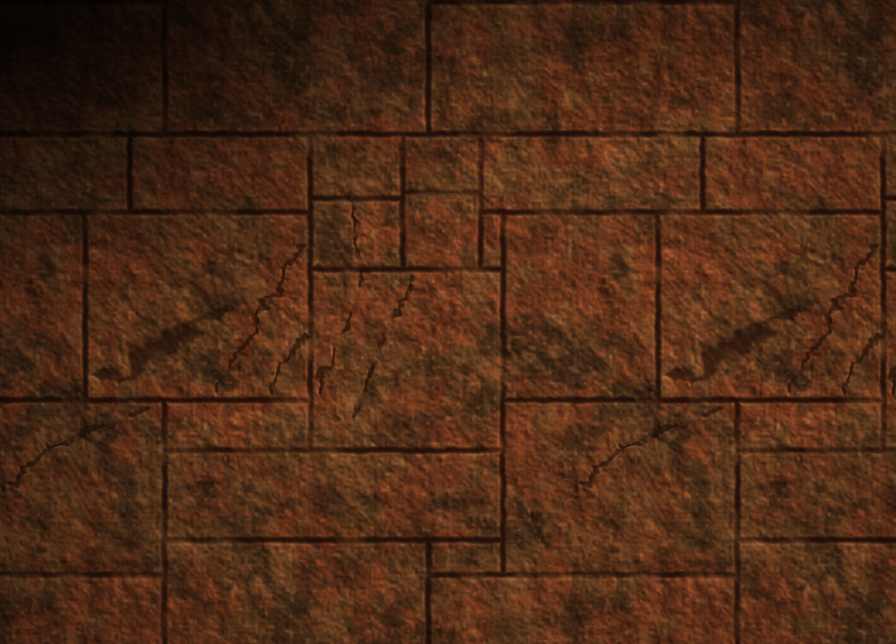
Give the GLSL for this texture, as a Shadertoy shader.

```glsl
// Weathered brown stone wall: a repeating tile of mixed slabs under uneven warm light.
#define VIEW_HEIGHT 552.0   // canvas height in wall units
#define TILE 491.0          // side of the repeating square
#define JOINT 4.2           // half width of a joint with its soft edge
#define CRACK 1.2           // half width of a crack
#define RELIEF 3.6          // strength of the carved shading
#define EXPOSURE 0.96       // overall brightness
#define RED vec3(0.425, 0.207, 0.106)
#define OLIVE vec3(0.405, 0.243, 0.123)
#define SOOT vec3(0.225, 0.145, 0.08)
#define TAN vec3(0.60, 0.38, 0.21)
#define MORTAR vec3(0.125, 0.05, 0.03)

// Slabs as corner and size, y pointing down; they fill the tile and wrap around it.
const vec4 SLABS[12] = vec4[12](
    vec4(367, 2, 265, 113), vec4(141, 463, 226, 143), vec4(367, 463, 64, 30),
    vec4(412, 115, 345, 67), vec4(266, 115, 79, 116), vec4(345, 115, 67, 116),
    vec4(412, 182, 19, 49), vec4(431, 182, 326, 161), vec4(266, 231, 165, 155),
    vec4(141, 343, 125, 43), vec4(431, 343, 201, 150), vec4(141, 386, 290, 77));
// Cut through each slab: positive across x, negative across y, zero for none.
const float CUTS[12] = float[12](0., 0., 0., 190., -55., -50., 0., 133., 0., 0., 0., 0.);
// Crack segments, start and end; the first is a wide gouge.
const vec4 CRACKS[9] = vec4[9](
    vec4(88, 325, 200, 264), vec4(260, 212, 185, 335), vec4(232, 335, 260, 285),
    vec4(306, 172, 312, 235), vec4(312, 235, 272, 335), vec4(352, 235, 302, 360),
    vec4(10, 420, 45, 380), vec4(45, 380, 130, 350), vec4(28, 352, 45, 380));

float hash(vec2 p) { return fract(sin(dot(p, vec2(127.1, 311.7))) * 43758.55); }

// Value noise that wraps after one unit.
float noise(vec2 uv, vec2 freq) {
    vec2 p = uv * freq, i = floor(p), f = p - i;
    f = f * f * (3.0 - 2.0 * f);
    vec2 a = mod(i, freq), b = mod(i + 1.0, freq);
    return mix(mix(hash(a), hash(vec2(b.x, a.y)), f.x),
               mix(hash(vec2(a.x, b.y)), hash(b), f.x), f.y);
}

// Rough layered noise around one half.
float fbm(vec2 uv, vec2 freq) {
    float sum = 0.0, amp = 0.36;
    for (int i = 0; i < 4; i++, freq *= 2.0, amp *= 0.7) sum += amp * noise(uv, freq);
    return sum * 1.1;
}

// Finds the stone under p: position inside it, its size and a random tint.
void findStone(vec2 p, out vec2 local, out vec2 size, out float tint) {
    for (int i = 0; i < 12; i++) {
        vec2 q = mod(p - SLABS[i].xy, TILE), s = SLABS[i].zw;
        if (q.x >= s.x || q.y >= s.y) continue;
        float cut = abs(CUTS[i]);
        int axis = CUTS[i] > 0.0 ? 0 : 1;
        if (q[axis] < cut) s[axis] = cut;
        else { q[axis] -= cut; s[axis] -= cut; }
        local = q;
        size = s;
        tint = hash(SLABS[i].xy + s);
    }
}

// Joints, fading where the wall is worn.
float jointMask(vec2 p, vec2 local, vec2 size) {
    vec2 gap = min(local, size - local);
    float wear = 0.5 + 0.5 * smoothstep(0.2, 0.6, noise(p / TILE, vec2(23)));
    return wear * (1.0 - smoothstep(0.4, JOINT, min(gap.x, gap.y)));
}

// Broken cracks with ragged outlines.
float crackMask(vec2 p) {
    vec2 uv = p / TILE;
    vec2 q = mod(p, TILE) + 22.0 * (vec2(fbm(uv, vec2(20)), fbm(uv + 0.43, vec2(20))) - 0.5);
    float mask = 0.0;
    for (int i = 0; i < 9; i++) {
        vec2 a = CRACKS[i].xy, ab = CRACKS[i].zw - a;
        float t = clamp(dot(q - a, ab) / dot(ab, ab), 0.0, 1.0);
        float width = i == 0 ? 2.0 + 38.0 * t * (1.0 - t) : CRACK;
        mask = max(mask, 1.0 - smoothstep(width * 0.4, width + 2.5, length(q - a - ab * t)));
    }
    return mask * smoothstep(0.1, 0.55, noise(uv, vec2(37)));
}

float height(vec2 p) {
    vec2 local, size;
    float tint;
    findStone(p, local, size, tint);
    return 0.75 * fbm(p / TILE, vec2(21)) - 0.10 * jointMask(p, local, size) - 0.09 * crackMask(p);
}

void mainImage(out vec4 fragColor, in vec2 fragCoord) {
    vec2 screen = fragCoord / iResolution.xy;
    vec2 p = vec2(fragCoord.x, iResolution.y - fragCoord.y) / iResolution.y * VIEW_HEIGHT;
    vec2 uv = p / TILE, local, size;
    float tint;
    p += 1.4 * (vec2(noise(uv, vec2(50)), noise(uv + 0.31, vec2(50))) - 0.5);
    findStone(p, local, size, tint);

    // Mottled stone with soot, streaks and fine grain
    vec3 col = mix(OLIVE, RED, smoothstep(0.36, 0.62, fbm(uv + 0.37, vec2(15, 13))));
    col = mix(col, SOOT, 0.7 * smoothstep(0.50, 0.72, fbm(uv + 0.71, vec2(14, 17))));
    col *= 0.55 + 0.4 * fbm(uv + 0.13, vec2(44, 12)) + 0.55 * fbm(uv, vec2(30));
    col = mix(col, TAN, 0.4 * smoothstep(0.66, 0.95, noise(uv + 0.19, vec2(113))));
    col *= 0.95 + 0.1 * tint;
    // Worn pale rims, strongest on the top and right edges
    float rim = max(exp(-local.y / 6.0), exp(-(size.x - local.x) / 6.0));
    rim = max(rim, 0.5 * exp(-local.x / 7.0));
    col = mix(col, TAN, 0.5 * rim * smoothstep(0.38, 0.68, fbm(uv + 0.57, vec2(13))));
    // Carved relief lit from the upper right, then joints and cracks
    float relief = RELIEF * (height(p) - height(p + vec2(1.6, -1.6)));
    col *= 1.0 + clamp(relief, -0.45, 0.5);
    col = mix(col, MORTAR, 0.85 * jointMask(p, local, size));
    col = mix(col, MORTAR, 0.6 * crackMask(p));
    // Warm pool of light, with a dark upper left corner
    vec2 fromPool = screen - vec2(0.6, 0.43);
    float light = EXPOSURE * exp(-0.9 * dot(fromPool, fromPool));
    light *= mix(0.2, 1.0, smoothstep(0.0, 0.6, length(screen - vec2(0.0, 1.0))));
    light *= 1.0 - 0.2 * smoothstep(0.8, 1.0, screen.y);
    fragColor = vec4(col * light, 1.0);
}
```
